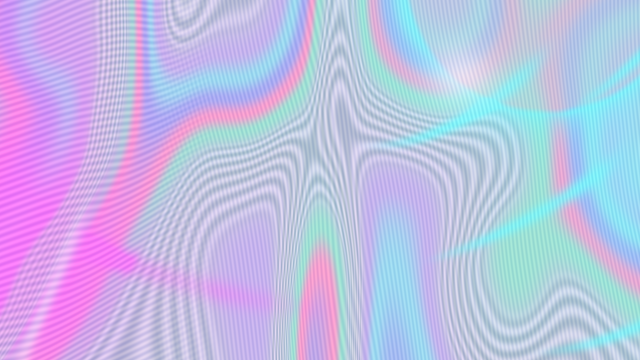
A Shadertoy shader for this background:

```glsl
// Iridescent holographic film: warped pastel bands, fine gratings and light streaks.

const float BASE_LEVEL = 0.15;    // film thickness away from all swells
const float WARP = 0.05;          // bending of the film
const float RIPPLE = 0.16;        // uneven thickness
const float STRIPES = 21.0;       // stripes per palette cycle
const float STRIPE_GAIN = 0.075;
const float GRATING = 88.0;       // fine lines per canvas height
const float GRATING_GAIN = 0.045;
const vec3 CYAN = vec3(0.47, 0.96, 0.98);
const vec3 MAGENTA = vec3(0.98, 0.45, 0.98);
const vec3 PALE = vec3(0.90, 0.85, 0.96);

// Interference colours over one cycle of thickness
const vec3 FILM[8] = vec3[8](
    vec3(0.77, 0.77, 0.88), vec3(0.75, 0.78, 0.86), vec3(0.73, 0.80, 0.87),
    vec3(0.62, 0.88, 0.83), vec3(0.96, 0.62, 0.81), vec3(0.66, 0.67, 0.95),
    vec3(0.61, 0.85, 0.94), vec3(0.77, 0.70, 0.93));

// Swells and hollows: centre, radii
const vec4 SWELL[7] = vec4[7](
    vec4(0.66, 1.02, 0.24, 0.38), vec4(1.22, 1.02, 0.20, 0.36),
    vec4(1.85, 0.65, 0.36, 0.46), vec4(1.05, 0.10, 0.47, 0.58),
    vec4(0.90, 0.05, 0.11, 0.47), vec4(1.36, 0.17, 0.18, 0.29),
    vec4(0.94, 0.98, 0.07, 0.38));
const float SWELL_GAIN[7] = float[7](0.88, 0.66, 0.90, -0.46, 0.84, 0.44, -0.22);

// Curved light streaks: start, slope, curvature
const vec4 STREAK[4] = vec4[4](
    vec4(1.02, 0.595, 0.0, 1.03), vec4(1.20, 0.28, 0.30, 0.45),
    vec4(1.58, 0.69, 0.60, 0.90), vec4(1.50, 0.02, 0.10, 0.60));

float hash(vec2 p) {
    vec3 q = fract(vec3(p.xyx) * 0.1031);
    q += dot(q, q.yzx + 33.33);
    return fract((q.x + q.y) * q.z);
}

float noise(vec2 p) {
    vec2 i = floor(p), f = fract(p);
    f = f * f * (3.0 - 2.0 * f);
    return mix(mix(hash(i), hash(i + vec2(1, 0)), f.x),
               mix(hash(i + vec2(0, 1)), hash(i + vec2(1, 1)), f.x), f.y);
}

float glow(vec2 p, vec2 centre, vec2 radius) {
    vec2 d = (p - centre) / radius;
    return exp(-dot(d, d));
}

float thickness(vec2 p) {
    vec2 w = p + WARP * (vec2(noise(p * 3.2 + 7.0), noise(p * 3.2 + 21.0)) - 0.5);
    float t = BASE_LEVEL + RIPPLE * (noise(p * vec2(5.0, 3.0) + 3.0) - 0.5);
    for (int i = 0; i < 7; i++) {
        vec2 d = (w - SWELL[i].xy) / SWELL[i].zw;
        t += SWELL_GAIN[i] * exp(-pow(dot(d, d) + 1e-5, 1.35));
    }
    // Leaning ridge, then a slope down to the left edge
    float down = 1.0 - w.y;
    float across = w.x - 0.45 + 0.35 * down * down;
    t += 0.36 * exp(-across * across / 0.014);
    float left = max(0.0, -across - 0.03);
    return t - left * (0.9 + 0.9 * noise(p * vec2(7.0, 4.5) + 40.0));
}

vec3 filmColour(float t) {
    float s = fract(t) * 8.0;
    int i = int(s) & 7;
    return mix(FILM[i], FILM[(i + 1) & 7], smoothstep(0.0, 1.0, fract(s)));
}

// Sine wave that fades out where it is too fine to resolve
float wave(float phase) {
    return sin(6.28318 * phase) * (1.0 - smoothstep(0.3, 0.7, fwidth(phase)));
}

void mainImage(out vec4 fragColor, in vec2 fragCoord) {
    vec2 p = fragCoord / iResolution.y;
    p.x *= 1.77778 * iResolution.y / iResolution.x;
    float t = thickness(p);
    vec3 col = filmColour(t);

    // Contour stripes in the grey part of the cycle
    float fromGrey = abs(fract(t + 0.38) - 0.5);
    float grey = 1.0 - smoothstep(0.12, 0.20, fromGrey);
    col += STRIPE_GAIN * grey * wave(t * STRIPES) * vec3(1.1, 0.75, 0.8);

    // Magenta light on the left, with a trailing streak
    float patches = 0.55 + 0.45 * noise(p * vec2(6.0, 4.0) + 11.0);
    float pink = 0.85 * glow(p, vec2(0.08, 0.24), vec2(0.30, 0.34));
    pink += 0.65 * patches * glow(p, vec2(0.0, 0.75), vec2(0.30, 0.50));
    float along = p.x - 0.21;
    float trail = (p.y - 0.33 + along * (0.45 - 0.25 * along)) / 0.035;
    pink += 0.6 * exp(-trail * trail) * smoothstep(-0.1, 0.08, along)
          * (1.0 - smoothstep(0.1, 0.85, along));
    col = mix(col, MAGENTA, clamp(pink, 0.0, 0.9) * (1.0 - 0.45 * grey));
    float sheen = (p.x - 0.06 - 0.42 * p.y) / 0.022;
    col = mix(col, PALE, 0.6 * exp(-sheen * sheen) * (1.0 - smoothstep(0.3, 0.5, p.y)));

    // Veiled disc at the upper right, with a bright rim
    float rim = length(p - vec2(1.516, 1.08)) - 0.39;
    float inside = 1.0 - smoothstep(-0.012, 0.012, rim);
    col = mix(col, vec3(0.71, 0.82, 0.87), 0.6 * inside);
    float light = (1.0 - inside) * exp(-max(rim, 0.0) / 0.065) * 0.85;
    light += 0.6 * glow(p, vec2(1.76, 0.50), vec2(0.13, 0.22));

    // Cyan streaks
    for (int i = 0; i < 4; i++) {
        float x = p.x - STREAK[i].x;
        float slope = STREAK[i].z + 2.0 * STREAK[i].w * x;
        float y = p.y - STREAK[i].y - x * (STREAK[i].z + STREAK[i].w * x);
        float d = y / sqrt(1.0 + slope * slope) / (0.012 + 0.03 * max(x, 0.0));
        float span = smoothstep(-0.05, 0.2, x) * (1.0 - smoothstep(0.38, 0.56, x));
        light += 0.75 * exp(-d * d) * span;
    }
    col = mix(col, CYAN, clamp(light, 0.0, 0.92));
    col = mix(col, vec3(0.96, 0.93, 0.98), 0.65 * glow(p, vec2(1.28, 0.79), vec2(0.09, 0.08)));

    // Fine gratings: upright on the right, slanting on the left
    float upright = wave(GRATING * (p.x + 0.12 * p.y) + 5.0 * t);
    float slanted = wave(GRATING * 0.62 * (p.y - 0.45 * p.x) + 4.0 * t);
    float lines = mix(slanted * 1.3, upright, smoothstep(0.40, 0.62, p.x));
    col += GRATING_GAIN * lines * vec3(1.0, 0.8, 0.35);

    fragColor = vec4(clamp(col, 0.0, 1.0), 1.0);
}
```
